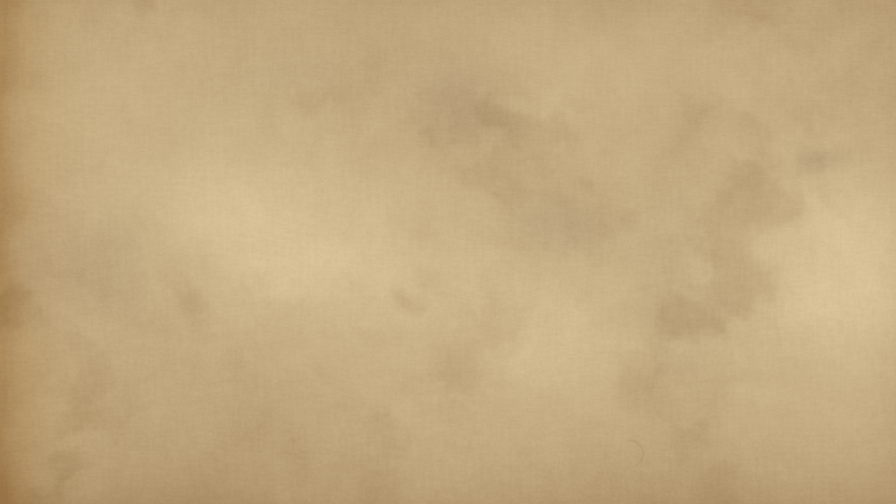
This texture is drawn by a WebGL 1 fragment shader. Its source:

```glsl
precision highp float;

uniform vec2 u_resolution;

float hash(vec2 p) {
  return fract(sin(dot(p, vec2(127.1, 311.7))) * 43758.5453);
}

float noise(vec2 p) {
  vec2 i = floor(p);
  vec2 f = fract(p);
  f = f * f * (3.0 - 2.0 * f);
  return mix(mix(hash(i), hash(i + vec2(1.0, 0.0)), f.x),
             mix(hash(i + vec2(0.0, 1.0)), hash(i + 1.0), f.x), f.y);
}

// Fractal noise, centred on zero
float fbm(vec2 p) {
  float sum = 0.0;
  float amp = 0.5;
  for (int i = 0; i < 5; i++) {
    sum += amp * (noise(p) - 0.5);
    p = mat2(1.6, 1.2, -1.2, 1.6) * p + 17.3;
    amp *= 0.5;
  }
  return sum;
}

// Soft round patch
float blob(vec2 p, vec2 centre, vec2 radius) {
  vec2 d = (p - centre) / radius;
  return exp(-dot(d, d));
}

void main() {
  vec2 uv = gl_FragCoord.xy / u_resolution;
  float aspect = u_resolution.x / u_resolution.y;
  vec2 p = vec2(uv.x * aspect, uv.y);
  vec2 warp = vec2(fbm(p * 4.0 + 3.1), fbm(p * 4.0 + 41.7));
  vec2 q = p + 0.16 * warp;

  // Cloudy paper with broad lit areas
  float tone = 0.65 + 0.42 * fbm(p * 2.3 + 8.0);
  tone += 0.36 * blob(q, vec2(0.48, 0.57), vec2(0.24, 0.17));
  tone += 0.22 * blob(q, vec2(0.66, 0.43), vec2(0.17, 0.13));
  tone += 0.40 * blob(q, vec2(1.70, 0.48), vec2(0.20, 0.21));
  tone += 0.22 * blob(q, vec2(1.13, 0.35), vec2(0.19, 0.14));
  tone += 0.14 * blob(q, vec2(1.10, 0.88), vec2(0.30, 0.16));

  // Grey smudges
  float smudge = 0.7 * blob(q, vec2(0.94, 0.78), vec2(0.12, 0.10));
  smudge += 0.8 * blob(q, vec2(1.11, 0.57), vec2(0.12, 0.07));
  smudge += 0.9 * blob(q, vec2(1.66, 0.68), vec2(0.06, 0.04));
  smudge += 0.6 * blob(q, vec2(0.16, 0.45), vec2(0.15, 0.12));
  smudge += 0.5 * blob(q, vec2(1.37, 0.45), vec2(0.13, 0.32));
  smudge += 0.4 * blob(q, vec2(0.58, 0.83), vec2(0.22, 0.13));
  tone -= 0.24 * smudge;

  // Mottled stains, stronger in some regions
  float region = smoothstep(-0.12, 0.22, fbm(p * 2.7 + 63.0));
  float stain = smoothstep(0.02, 0.20, fbm(q * 8.0 + 25.0));
  tone -= 0.20 * region * stain;
  tone += (0.10 + 0.16 * region) * fbm(q * 19.0 + 5.0);

  // Faint crescent mark
  vec2 mark = p - vec2(1.25, 0.10);
  float rim = 1.0 - smoothstep(0.001, 0.004, abs(length(mark) - 0.026));
  tone -= 0.14 * rim * smoothstep(-0.01, 0.02, mark.x + 0.4 * mark.y);

  // Fine fibres and grain
  tone += 0.07 * (noise(p * vec2(60.0, 260.0)) - 0.5);
  tone += 0.06 * (noise(p * vec2(220.0, 50.0) + 9.0) - 0.5);
  tone += 0.09 * (noise(p * 280.0) - 0.5);

  // Aged borders
  float left = exp(-max(p.x + 0.08 * warp.x, 0.0) * 17.0);
  tone -= 0.55 * left + 0.45 * exp(-uv.y * 9.0);
  tone -= 0.20 * exp(-(1.0 - uv.y) * 12.0);
  tone -= 0.16 * exp(-(aspect - p.x) * 16.0);

  vec3 umber = vec3(0.65, 0.54, 0.38);
  vec3 cream = vec3(0.84, 0.75, 0.58);
  vec3 colour = mix(umber, cream, clamp(tone, -0.35, 1.18));
  colour += vec3(-0.008, 0.0, 0.022) * smudge;
  colour += vec3(0.01, -0.015, -0.04) * left;
  gl_FragColor = vec4(colour, 1.0);
}
```
